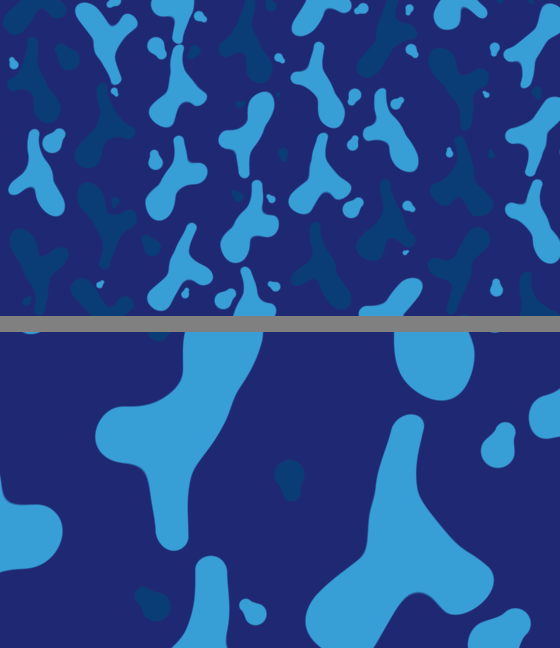
Top, the full canvas; bottom, a detail of the centre.
A WebGL 1 fragment shader for this pattern:

```glsl
precision highp float;
// Camouflage of soft three-armed blobs and small pebbles in two blues on navy.
uniform vec2 u_resolution;

vec4 hash4(vec2 cell) {
  vec4 q = fract(cell.xyxy * vec4(0.1031, 0.1030, 0.0973, 0.1099));
  q += dot(q, q.wzxy + 33.33);
  return fract((q.xxyz + q.yzzw) * q.zywx);
}

float smoothMin(float a, float b, float k) {
  float h = max(k - abs(a - b), 0.0) / k;
  return min(a, b) - 0.25 * h * h * k;
}

// Distance to a limb from a to b whose radius eases from ra to rb.
float limb(vec2 p, vec2 a, vec2 b, float ra, float rb) {
  vec2 axis = b - a;
  float h = clamp(dot(p - a, axis) / dot(axis, axis), 0.0, 1.0);
  return length(p - a - axis * h) - mix(ra, rb, smoothstep(0.0, 1.0, h));
}

// A long tail, a fat lobe and a side arm, randomly mirrored.
float blob(vec2 p, vec4 shape, vec4 pose) {
  p *= sign(pose.xy - 0.5);
  p += 0.007 * sin(p.yx * vec2(38.0, 30.0) + 6.28 * pose.zw);
  vec2 hub = vec2(0.0, -0.01);
  vec2 tail = vec2(mix(-0.015, 0.03, shape.x), -0.125);
  vec2 lobe = vec2(mix(-0.068, -0.045, shape.y), 0.082);
  vec2 side = vec2(0.065, mix(-0.035, 0.06, shape.z));
  float d = limb(p, hub, tail, 0.026, 0.017);
  d = smoothMin(d, limb(p, hub, lobe, 0.024, 0.041), 0.035);
  return smoothMin(d, limb(p, hub, side, 0.022, mix(0.02, 0.034, shape.w)), 0.035);
}

// Distances to the nearest light (x) and dark (y) blob, in staggered columns.
vec2 blobField(vec2 p) {
  vec2 pitch = vec2(0.225, 0.29), nearest = vec2(1.0);
  for (int i = -1; i <= 1; i++) {
    float column = floor(p.x / pitch.x) + float(i);
    float stagger = 0.5 * mod(column, 2.0);
    for (int j = -1; j <= 1; j++) {
      vec2 cell = vec2(column, floor(p.y / pitch.y - stagger) + float(j));
      vec4 shape = hash4(cell + 17.0), pose = hash4(cell + 71.0);
      vec4 pick = hash4(cell + 139.0);
      vec2 centre = (cell + vec2(0.5, 0.5 + stagger)) * pitch + 0.02 * (pick.xy - 0.5);
      float d = blob(p - centre, shape, pose);
      if (pick.z < 0.6) nearest.x = min(nearest.x, d);
      else nearest.y = min(nearest.y, d);
    }
  }
  return nearest;
}

// Egg-shaped pebbles that shrink to fit the gaps between blobs.
vec2 pebbleField(vec2 p) {
  vec2 pitch = vec2(0.135, 0.15), nearest = vec2(1.0);
  for (int i = -1; i <= 1; i++) {
    for (int j = -1; j <= 1; j++) {
      vec2 cell = floor(p / pitch) + vec2(float(i), float(j));
      vec4 rnd = hash4(cell + 211.0), look = hash4(cell + 307.0);
      vec2 centre = (cell + 0.5 + 0.44 * (rnd.xy - 0.5)) * pitch;
      if (length(p - centre) < 0.06) {
        vec2 gap = blobField(centre);
        float size = min(mix(0.014, 0.05, rnd.z), min(gap.x, gap.y) - 0.008);
        if (size > 0.008) {
          float angle = 1.57 + 2.4 * (look.x - 0.5);
          vec2 axis = size * vec2(cos(angle), sin(angle)) * sign(look.y - 0.5);
          float d = limb(p - centre, -0.3 * axis, 0.55 * axis, 0.72 * size, 0.43 * size);
          if (look.z < 0.6) nearest.x = min(nearest.x, d);
          else nearest.y = min(nearest.y, d);
        }
      }
    }
  }
  return nearest;
}

void main() {
  vec2 p = gl_FragCoord.xy / u_resolution.y;
  vec2 d = min(blobField(p), pebbleField(p));
  float edge = 1.0 / u_resolution.y;
  vec2 cover = 1.0 - smoothstep(-edge, edge, d);

  vec3 navy = vec3(0.12, 0.16, 0.45);
  vec3 deepTeal = vec3(0.04, 0.24, 0.46);
  vec3 skyBlue = vec3(0.22, 0.62, 0.84);
  vec3 color = mix(navy, deepTeal, cover.y);
  gl_FragColor = vec4(mix(color, skyBlue, cover.x), 1.0);
}
```
